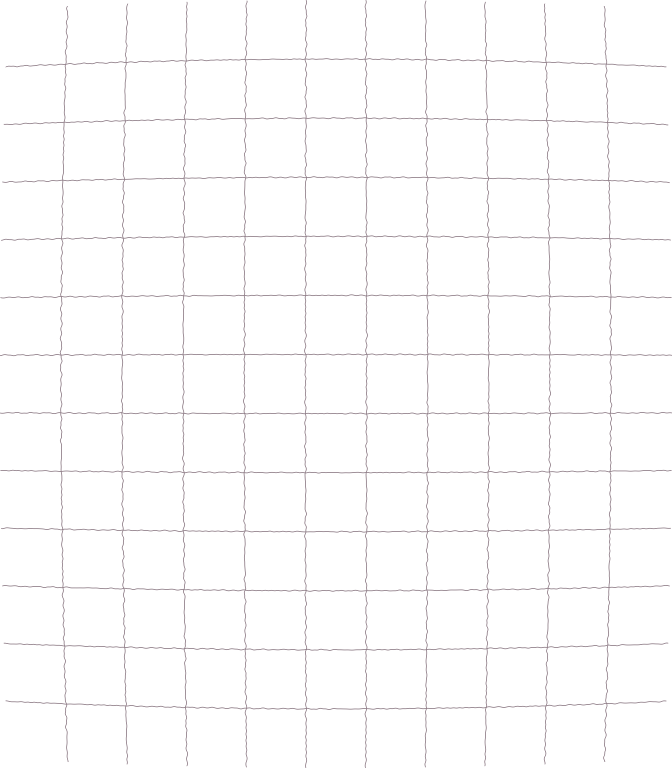
Write a WebGL 1 fragment shader that draws this pattern.

```glsl
precision highp float;

uniform vec2 u_resolution;

const vec2 CELLS = vec2(11.0, 13.0);
const float BULGE = 0.0245;
const float LINE_WIDTH = 0.0011;
const vec3 PAPER = vec3(1.0);
const vec3 INK = vec3(0.56, 0.49, 0.53);

float hash(float n) {
  return fract(sin(n * 12.9898) * 43758.5453);
}

// Hand-drawn tremor along a line, in canvas heights
float tremor(float along, float seed, float amplitude) {
  float phase = 6.2832 * hash(seed);
  float drift = 1.5 * sin(along * 67.0 + phase * 3.0);
  float wave = 0.5 * sin(along * 251.0 + phase + drift);
  wave += 0.55 * sin(along * 397.0 + phase * 5.0 - drift);
  wave += 0.4 * sin(along * 613.0 + phase * 9.0 + drift * 1.7);
  return amplitude * wave;
}

// Share of a one-pixel box covered by a stroke; all lengths in pixels
float strokeCoverage(float offset, float width) {
  float halfWidth = 0.5 * width;
  return clamp(offset + halfWidth, -0.5, 0.5) - clamp(offset - halfWidth, -0.5, 0.5);
}

// Lines across one axis; both coordinates run from -1 to 1, sizes are in canvas heights
float lineSet(float across, float along, float cells, float acrossSize,
              float alongSize, float amplitude, float seed, float pixels) {
  float position = (across * 0.5 + 0.5) * cells;
  float index = floor(position + 0.5);
  float offset = (position - index) / cells * acrossSize;
  offset += tremor(along * 0.5 * alongSize, index + seed, amplitude);

  // The outer border stays open and each line stops at the bulged edge
  float inside = step(0.5, index) * step(index, cells - 0.5);
  float ends = clamp((1.0 - abs(along)) * 0.5 * alongSize * pixels + 0.5, 0.0, 1.0);
  return strokeCoverage(offset * pixels, LINE_WIDTH * pixels) * inside * ends;
}

void main() {
  vec2 point = gl_FragCoord.xy / u_resolution * 2.0 - 1.0;
  vec2 size = vec2(u_resolution.x / u_resolution.y, 1.0);

  // Barrel bend: each axis shrinks with the square of the other
  vec2 bent = point / (1.0 - BULGE * point.yx * point.yx);

  float vertical = lineSet(bent.x, bent.y, CELLS.x, size.x, size.y,
                           0.00085, 3.0, u_resolution.y);
  float horizontal = lineSet(bent.y, bent.x, CELLS.y, size.y, size.x,
                             0.00055, 41.0, u_resolution.y);

  float ink = 1.0 - (1.0 - vertical) * (1.0 - horizontal);
  gl_FragColor = vec4(mix(PAPER, INK, ink), 1.0);
}
```
